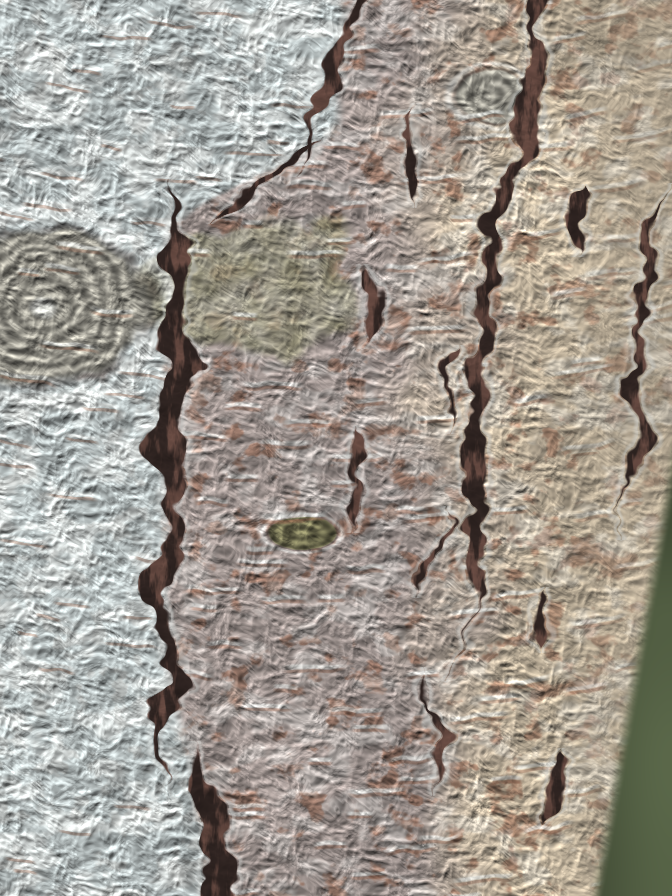
A WebGL 2 fragment shader for this texture:

```glsl
#version 300 es
precision highp float;
// Weathered birch bark: flaky relief, lenticels, ringed knots and deep fissures.
uniform vec2 u_resolution;
out vec4 fragColor;

const vec3 LICHEN = vec3(0.66, 0.69, 0.69);
const vec3 MAUVE = vec3(0.575, 0.535, 0.52);
const vec3 TAN = vec3(0.69, 0.64, 0.56);
const vec3 PALE = vec3(0.85, 0.86, 0.85);
const vec3 RUST = vec3(0.47, 0.32, 0.25);
const vec3 MOSS = vec3(0.46, 0.45, 0.33);
const vec3 KNOT = vec3(0.62, 0.61, 0.57);
const vec3 CREVICE = vec3(0.17, 0.13, 0.12);
const vec3 HEARTWOOD = vec3(0.36, 0.26, 0.23);
const vec3 BACKDROP = vec3(0.27, 0.31, 0.22);
const float RELIEF = 1.1;
const float FLAKE_SCALE = 48.0;
const vec2 LIGHT_STEP = vec2(-0.0012, 0.0024);
const vec2 DASH_CELL = vec2(0.17, 0.062);
const float SMALL_CRACKS = 9.0;

float hash(vec2 p) {
  vec3 q = fract(p.xyx * vec3(0.1031, 0.1030, 0.0973));
  q += dot(q, q.yzx + 33.33);
  return fract((q.x + q.y) * q.z);
}

float noise(vec2 p) {
  vec2 i = floor(p), f = fract(p);
  f = f * f * (3.0 - 2.0 * f);
  return mix(mix(hash(i), hash(i + vec2(1, 0)), f.x),
             mix(hash(i + vec2(0, 1)), hash(i + vec2(1, 1)), f.x), f.y);
}

float fbm(vec2 p) {
  float sum = 0.0, amp = 0.533;
  for (int i = 0; i < 4; i++) {
    sum += amp * noise(p);
    p = mat2(1.6, 1.2, -1.2, 1.6) * p + 7.3;
    amp *= 0.5;
  }
  return sum;
}

// Surface height from warped ridges
float flakes(vec2 p) {
  vec2 q = p + 0.016 * vec2(noise(p * 26.0), noise(p * 26.0 + 40.0));
  q *= FLAKE_SCALE * vec2(0.85, 1.2);
  float sum = 0.0, amp = 0.5;
  for (int i = 0; i < 3; i++) {
    sum += amp * (1.0 - abs(2.0 * noise(q) - 1.0));
    q = mat2(1.9, 0.6, -0.6, 1.9) * q + 3.1;
    amp *= 0.62;
  }
  return sum;
}

// Distance to a jagged, tapering crack; negative inside
float crack(vec2 p, vec2 top, vec2 end, float width, float seed) {
  float t = (top.y - p.y) / (top.y - end.y);
  float x = mix(top.x, end.x, t) + 0.045 * (noise(vec2(p.y * 9.0, seed)) - 0.5)
    + 0.022 * (noise(vec2(p.y * 38.0, seed + 3.0)) - 0.5) + 0.012 * (noise(p * 75.0) - 0.5);
  float taper = smoothstep(0.0, 0.15, t) * smoothstep(1.0, 0.75, t);
  width *= taper * (0.35 + 1.1 * noise(vec2(p.y * 21.0, seed + 7.0)));
  return abs(p.x - x) - width + 0.002 + 3.0 * max(abs(t - 0.5) - 0.5, 0.0);
}

// Pale dash (positive) with a shaded underside (negative)
float lenticels(vec2 p, float seed) {
  p.y += 0.006 * noise(p * 45.0) - 0.2 * (p.x - 0.45) * (p.x - 0.45);
  vec2 g = p / DASH_CELL + seed * vec2(0.37, 0.53);
  g.x += 0.5 * mod(floor(g.y), 2.0);
  vec2 id = floor(g) + seed * 17.0;
  vec2 d = (fract(g) - 0.5) * DASH_CELL;
  d -= (vec2(hash(id), hash(id + 9.0)) - 0.5) * vec2(0.06, 0.03);
  float len = mix(0.018, 0.052, hash(id + 21.0));
  float body = (1.0 - smoothstep(len * 0.6, len, abs(d.x))) * step(0.42, hash(id + 5.0));
  float top = 1.0 - smoothstep(0.001, 0.005, abs(d.y));
  float under = 1.0 - smoothstep(0.001, 0.004, abs(d.y + 0.006));
  return body * (top - 0.7 * under);
}

// Oval scar with growth rings
vec3 scar(vec3 col, vec2 p, vec2 center, vec2 radius, float rings, vec3 tint) {
  float d = length((p - center) / radius) + 0.3 * (fbm(p * 17.0) - 0.5);
  vec3 inner = tint * (0.87 + 0.2 * sin(d * rings + 2.5 * noise(p * 22.0)));
  inner = mix(inner, PALE, 0.6 * (1.0 - smoothstep(0.05, 0.16, d)) * step(20.0, rings));
  col = mix(col, inner, 1.0 - smoothstep(0.88, 1.0, d));
  col = mix(col, PALE, 0.5 - 0.5 * smoothstep(0.0, 0.15, abs(d - 1.13)));
  return mix(col, CREVICE, 0.6 * noise(p * 40.0) * (1.0 - smoothstep(0.0, 0.08, abs(d - 0.97))));
}

void main() {
  vec2 p = gl_FragCoord.xy / u_resolution.x;
  float height = flakes(p), patches = fbm(p * 7.0);
  float slope = flakes(p - LIGHT_STEP) - flakes(p + LIGHT_STEP);
  float focus = 1.0 - 0.5 * smoothstep(0.75, 1.0, p.x);
  // Broad colour zones
  float border = 0.3 + 0.26 * smoothstep(0.98, 1.16, p.y) - 0.05 * smoothstep(0.05, 0.4, p.y);
  float left = 1.0 - smoothstep(-0.012, 0.012, p.x - border + 0.03 * (patches - 0.5));
  vec3 col = mix(MAUVE, TAN, smoothstep(0.55, 0.8, p.x + 0.25 * (patches - 0.5)));
  col = mix(col, LICHEN, left) * (0.86 + 0.28 * patches);
  float rust = smoothstep(0.56, 0.72, fbm(p * vec2(34, 42) + 5.0));
  col = mix(col, RUST, 0.6 * rust * (1.0 - 0.85 * left) * focus);
  float bloom = smoothstep(0.48, 0.68, fbm(p * vec2(24, 38) + 60.0));
  col = mix(col, PALE, bloom * mix(0.28, 0.6, left));
  // Mossy collar and knots
  float collar = length((p - vec2(0.38, 0.91)) / vec2(0.17, 0.12)) + 0.8 * (fbm(p * 14.0) - 0.5);
  col = mix(col, mix(MOSS, KNOT, fbm(p * 32.0)), 0.75 - 0.75 * smoothstep(0.8, 1.0, collar));
  col = scar(col, p, vec2(0.065, 0.88), vec2(0.165, 0.125), 38.0, KNOT);
  col = scar(col, p, vec2(0.45, 0.54), vec2(0.052, 0.024), 12.0, MOSS);
  col = scar(col, p, vec2(0.73, 1.19), vec2(0.055, 0.042), 16.0, KNOT);
  // Lenticels and flake lighting
  float dash = lenticels(p, 1.0) + lenticels(p, 2.0);
  col = mix(col, dash > 0.0 ? PALE * 0.96 : RUST, min(abs(dash), 1.0) * 0.6 * focus);
  col *= 1.0 + focus * (RELIEF * slope + 0.5 * (height - 0.6));
  // Long fissures and scattered short cracks
  float d = crack(p, vec2(0.25, 1.08), vec2(0.25, 0.14), 0.029, 1.0);
  d = min(d, crack(p, vec2(0.3, 0.23), vec2(0.33, -0.1), 0.02, 2.0));
  d = min(d, crack(p, vec2(0.53, 1.42), vec2(0.46, 1.07), 0.013, 3.0));
  d = min(d, crack(p, vec2(0.49, 1.13), vec2(0.33, 1.0), 0.014, 4.0));
  d = min(d, crack(p, vec2(0.79, 1.45), vec2(0.69, 0.32), 0.016, 5.0));
  d = min(d, crack(p, vec2(1.0, 1.06), vec2(0.92, 0.53), 0.011, 8.0));
  for (float k = 0.0; k < SMALL_CRACKS; k++) {
    vec2 top = vec2(0.47 + 0.45 * hash(vec2(k, 4)), 0.22 + 0.12 * k);
    vec2 span = vec2(0.02 * hash(vec2(k, 2)), 0.09 + 0.11 * hash(vec2(k, 6)));
    d = min(d, crack(p, top, top - span, 0.01, 20.0 + k));
  }
  col = mix(col, PALE, 0.4 * smoothstep(0.002, 0.004, d) * (1.0 - smoothstep(0.005, 0.012, d)));
  vec3 inside = mix(CREVICE, HEARTWOOD, smoothstep(0.42, 0.65, fbm(p * vec2(75, 22))));
  col = mix(inside * (0.8 + 0.4 * height), col, smoothstep(-0.002, 0.002, d));
  // Soft backdrop beyond the trunk
  vec3 backdrop = BACKDROP * (0.8 + 0.7 * noise(p * 5.0));
  col = mix(col, backdrop, smoothstep(-0.012, 0.014, p.x - 0.885 - 0.18 * p.y));
  fragColor = vec4(clamp(col, 0.0, 1.0), 1.0);
}
```
